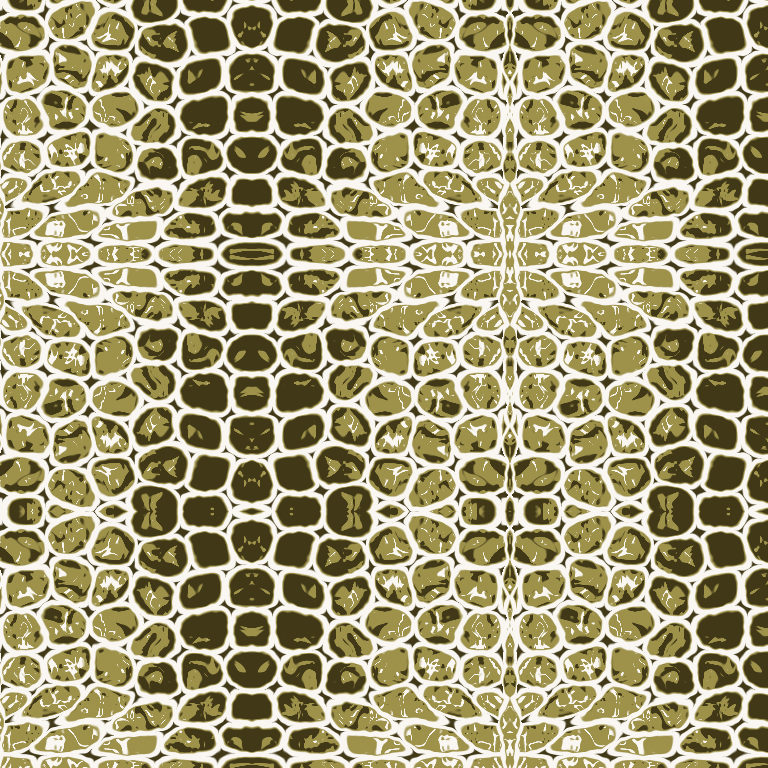
Give the GLSL for this pattern, as a three.js fragment shader.

```glsl
// Mirrored reptile-skin scales: pale cracked seams around dark, olive-mottled cells.
varying vec2 vUv;

const vec3 DARK = vec3(0.25, 0.22, 0.09);
const vec3 OLIVE = vec3(0.62, 0.57, 0.29);
const vec3 PALE = vec3(0.98, 0.97, 0.95);

const vec2 MIRROR_AXIS = vec2(0.328, 0.669);  // dark column, bright row
const vec2 HALF_REPEAT = vec2(0.336, 0.335);  // axis to opposite axis
const vec2 SCALE_PITCH = vec2(0.060, 0.055);  // usual scale size
const float WIDE_STRETCH = 0.4;               // extra width at the bright row
const float ROW_SQUEEZE = 0.67;               // extra rows near the bright row
const float SQUEEZE_REACH = 0.06;
const float SEAM_HALF = 0.0026;
const float CORNER_ROUND = 0.006;
const float GAP_DEPTH = 0.0028;               // dark gaps where seams meet
const float SOFT = 0.0010;
const float BEAD_PITCH = 0.045;

float hash(vec2 p) {
  vec3 q = fract(vec3(p.xyx) * 0.1031);
  q += dot(q, q.yzx + 33.33);
  return fract((q.x + q.y) * q.z);
}

float noise(vec2 p) {
  vec2 i = floor(p), f = fract(p);
  f = f * f * (3.0 - 2.0 * f);
  return mix(mix(hash(i), hash(i + vec2(1.0, 0.0)), f.x),
             mix(hash(i + vec2(0.0, 1.0)), hash(i + 1.0), f.x), f.y);
}

float fbm(vec2 p) {
  return 0.6 * noise(p) + 0.4 * noise(p * 2.1 + 17.0);
}

vec2 wobble(vec2 p) {
  return vec2(noise(p + 5.0), noise(p + 61.0)) - 0.5;
}

vec2 mirrorFold(vec2 p) {
  return abs(mod(p - MIRROR_AXIS + HALF_REPEAT, 2.0 * HALF_REPEAT) - HALF_REPEAT);
}

// Scale centre: columns slide against each other, axis scales stay centred.
vec2 seed(vec2 id) {
  vec2 jitter = vec2(hash(id + 20.0), hash(id + 73.0)) - 0.5;
  float slide = hash(vec2(id.x + 31.0, 9.0)) - 0.5;
  vec2 offset = vec2(0.36 * jitter.x, 0.6 * slide + 0.3 * jitter.y);
  return id + offset * step(0.5, abs(id));
}

// Rounded distance to the nearest seam (x) and a random value per scale (y).
vec2 scales(vec2 p) {
  float wide = 1.0 + WIDE_STRETCH * (1.0 - smoothstep(0.02, 0.10, p.y));
  float falloff = exp(-p.y / SQUEEZE_REACH);
  vec2 pitch = vec2(SCALE_PITCH.x * wide,
                    1.0 / (1.0 / SCALE_PITCH.y + ROW_SQUEEZE / SQUEEZE_REACH * falloff));
  vec2 g = vec2(p.x / pitch.x, p.y / SCALE_PITCH.y + ROW_SQUEEZE * (1.0 - falloff));
  vec2 base = floor(g + 0.5), nearId = base, nearest = vec2(9.0);
  for (int j = -1; j <= 1; j++) {
    for (int i = -1; i <= 1; i++) {
      vec2 id = base + vec2(float(i), float(j));
      vec2 r = seed(id) - g;
      if (dot(r, r) < dot(nearest, nearest)) { nearest = r; nearId = id; }
    }
  }
  float total = 0.0;
  for (int j = -2; j <= 2; j++) {
    for (int i = -2; i <= 2; i++) {
      vec2 r = seed(nearId + vec2(float(i), float(j))) - g;
      vec2 across = r - nearest;
      if (dot(across, across) > 0.0001) {
        vec2 n = normalize(across);
        float d = dot(0.5 * (r + nearest), n) / length(n / pitch);
        total += exp(-d / CORNER_ROUND);
      }
    }
  }
  return vec2(-CORNER_ROUND * log(total), hash(nearId + 140.0));
}

void main() {
  vec2 p = mirrorFold(vUv);
  vec2 q = p + 0.008 * wobble(p * 28.0) + 0.003 * wobble(p * 130.0);
  vec2 cell = scales(q);
  float edge = cell.x;

  // Chain of narrow beads along the bright column
  float axis = abs(HALF_REPEAT.x - q.x);
  float bead = mix(0.003, 0.008, abs(sin(q.y * 3.14159 / BEAD_PITCH)));
  bead += 0.009 * (1.0 - smoothstep(0.0, 0.035, abs(q.y - 0.055)));
  edge = axis < bead ? bead - axis : min(edge, axis - bead);

  // Lightness by region, scale and distance from the seam
  float brightRow = 1.0 - smoothstep(0.03, 0.13, p.y);
  float light = 0.15 + 0.6 * smoothstep(0.05, 0.20, p.x)
              + 0.4 * brightRow * smoothstep(0.0, 0.15, p.x)
              - 0.12 * smoothstep(0.2, 0.335, p.y);
  float dome = smoothstep(0.003, 0.018, edge);
  float tone = 0.9 * (light - 0.5) + 0.35 * (dome - 0.5) + 0.25 * (cell.y - 0.5)
             + 1.4 * (fbm(p * 85.0 + 3.0 * wobble(p * 40.0)) - 0.5);

  // Olive mottling and pale fibres
  vec3 color = mix(DARK, OLIVE, smoothstep(-0.05, 0.05, tone));
  float fibre = abs(noise(p * vec2(115.0, 75.0) + 2.5 * wobble(p * 55.0)) - 0.5);
  float reach = mix(-0.04, 0.10, smoothstep(0.05, 0.55, tone));
  color = mix(color, PALE, 1.0 - smoothstep(-0.03, 0.03, fibre - reach));

  // Seams with an olive rim and dark gaps at the junctions
  float seam = SEAM_HALF * (0.65 + 0.7 * noise(p * 60.0 + 40.0));
  color = mix(color, OLIVE, 1.0 - smoothstep(-SOFT, SOFT, edge - seam - 0.0014));
  color = mix(color, PALE, 1.0 - smoothstep(-SOFT, SOFT, edge - seam));
  color = mix(color, DARK, 1.0 - smoothstep(-SOFT, SOFT, edge + GAP_DEPTH));
  gl_FragColor = vec4(color, 1.0);
}
```
